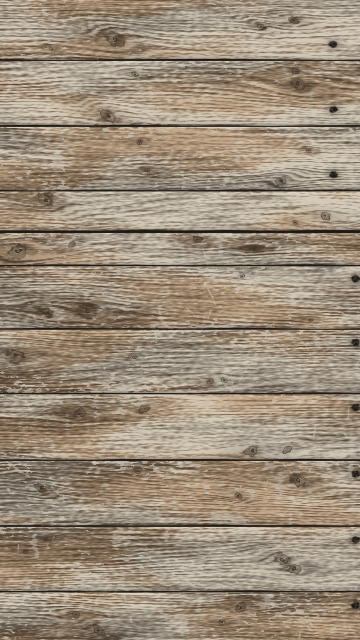
Write a WebGL 2 fragment shader that draws this texture.

```glsl
#version 300 es
precision highp float;
#define ASPECT 0.5625
#define SEAM_HALF 0.0012
#define WIDE_SEAM_HALF 0.0021
#define RING_DENSITY 165.0
#define RING_WARP 5.5
#define RING_CONTRAST 0.52
#define FIBRE_CONTRAST 0.46
#define BROAD_CONTRAST 0.75
#define BLEACH 0.60
#define KNOTS 4
#define SCRATCHES 50
#define SCREW_RADIUS 0.0050
uniform vec2 u_resolution;
out vec4 fragColor;

const vec3 UMBER = vec3(0.35, 0.28, 0.21), TAN = vec3(0.74, 0.635, 0.52);
const vec3 GREY = vec3(0.385, 0.355, 0.315), CREAM = vec3(0.815, 0.775, 0.705);
const vec3 CHALK = vec3(0.80, 0.775, 0.725), SHADOW = vec3(0.12, 0.10, 0.08);
// Plank boundaries, from the top down
const float EDGES[12] = float[12](-0.006, 0.094, 0.197, 0.298, 0.362, 0.415,
                                  0.514, 0.615, 0.719, 0.822, 0.9245, 1.027);

vec2 hash2(vec2 p) {
  vec3 q = fract(p.xyx * vec3(0.1031, 0.1030, 0.0973));
  q += dot(q, q.yzx + 33.33);
  return fract((q.xx + q.yz) * q.zy);
}
float gradientDot(vec2 cell, vec2 offset) {
  float angle = 6.28318 * hash2(cell).x;
  return dot(vec2(cos(angle), sin(angle)), offset);
}
float noise(vec2 p) {
  vec2 i = floor(p), f = fract(p), e = vec2(0.0, 1.0);
  vec2 u = f * f * f * (f * (f * 6.0 - 15.0) + 10.0);
  return 1.4 * mix(mix(gradientDot(i, f), gradientDot(i + e.yx, f - e.yx), u.x),
                   mix(gradientDot(i + e, f - e), gradientDot(i + 1.0, f - 1.0), u.x), u.y);
}
float fbm(vec2 p) {
  return 0.57 * noise(p) + 0.28 * noise(p * 2.1 + 17.0) + 0.15 * noise(p * 4.3 + 41.0);
}
float segmentDistance(vec2 d, vec2 along) {
  return length(d - along * clamp(dot(d, along) / dot(along, along), 0.0, 1.0));
}

void main() {
  float pixel = 1.0 / u_resolution.y, gap = 1.0;
  vec2 p = gl_FragCoord.xy / u_resolution * vec2(ASPECT, 1.0);
  p.y = 1.0 - p.y;
  // Plank index and distance to the nearest seam
  int row = 0;
  for (int i = 1; i < 11; i++) {
    float wobble = 0.0007 * noise(vec2(p.x * 9.0, float(i) * 7.3));
    float d = p.y - EDGES[i] + wobble;
    gap = min(gap, abs(d) - (i == 4 ? WIDE_SEAM_HALF : SEAM_HALF) - wobble);
    if (d > 0.0) row = i;
  }
  float id = float(row), top = EDGES[row], span = EDGES[row + 1] - top;
  vec2 seed = 60.0 * hash2(vec2(id + 3.0, 8.0));
  // Knots push the grain aside
  float grainY = p.y, knotCore = 0.0, knotRim = 0.0, knotStain = 0.0;
  for (int k = 0; k < KNOTS; k++) {
    vec2 h = hash2(vec2(id * 5.0 + 2.0, float(k) * 9.0 + 4.0));
    vec2 g = hash2(vec2(float(k) * 3.0 + 7.0, id * 11.0 + 1.0));
    float x = ASPECT * (k % 2 == 0 ? mix(0.02, 0.42, h.x) : mix(0.52, 0.93, h.x));
    float radius = mix(0.0026, 0.0105, g.x * g.x);
    vec2 d = p - vec2(x, top + span * mix(0.12, 0.88, h.y));
    d.y += d.x * (g.y - 0.5) * 0.9;
    float r = length(d * vec2(0.75, 1.0)) / radius + 0.45 * noise(d * 160.0 + h * 30.0);
    float reach = length(d * vec2(0.33, 1.0)) / radius;
    grainY -= d.y * 0.9 * exp(-0.16 * reach * reach);
    knotCore = max(knotCore, (1.0 - smoothstep(0.2, 1.0, r)) * (0.65 + 0.35 * sin(r * 11.0)));
    knotRim = max(knotRim, exp(-22.0 * (r - 1.0) * (r - 1.0)) * (0.75 + 0.5 * sign(d.y) * (h.x - 0.5)));
    knotStain = max(knotStain, exp(-0.2 * reach * reach));
  }
  // Growth rings and fine fibres
  vec2 grain = vec2(p.x, grainY);
  float phase = fract(grainY * RING_DENSITY + RING_WARP * noise(grain * vec2(1.7, 12.0) + seed)
                      + 0.3 * noise(grain * vec2(6.0, 50.0) + seed));
  float ring = smoothstep(0.0, 0.65, phase) * (1.0 - smoothstep(0.75, 1.0, phase)) - 0.45;
  ring *= 0.7 + 0.9 * noise(grain * vec2(3.0, 18.0) + seed.yx);
  float fibre = noise(vec2(grain.x * 12.0 + grainY * 31.0, grainY * 270.0) + seed)
              + 0.8 * noise(vec2(p.x * 95.0 + p.y * 67.0, p.y * 400.0 - p.x * 9.0));
  // Weathered wood tones
  float across = p.x / ASPECT - 0.6;
  float tone = 0.69 + RING_CONTRAST * ring + FIBRE_CONTRAST * fibre - 0.5 * across * across
             + BROAD_CONTRAST * fbm(p * vec2(2.6, 14.0) + seed.yx) + 0.2 * (seed.x / 60.0 - 0.5);
  float bleach = BLEACH + 2.1 * fbm(p * vec2(3.0, 12.0) + seed) + 0.45 * fibre
               + 0.25 * ring + 0.3 * across - 0.45 * knotStain + 0.2 * (seed.y / 60.0 - 0.5);
  tone = clamp(tone, 0.0, 1.04);
  bleach = smoothstep(0.0, 1.0, bleach);
  vec3 color = mix(mix(UMBER, TAN, tone), mix(GREY, CREAM, tone), bleach);
  // Chalky flakes, denser along plank edges, and smears on the lower planks
  float flake = fbm(p * vec2(75.0, 190.0) + seed) + 0.2 * fibre + 0.25 * exp(-gap * 130.0)
              + 0.3 * noise(p * vec2(7.0, 14.0));
  float smear = fbm(p * vec2(30.0, 14.0) + 9.0) + 0.2 * fibre + 0.1 * smoothstep(0.4, 0.9, p.y);
  color = mix(color, CHALK, 0.65 * smoothstep(0.32, 0.5, flake));
  color = mix(color, CHALK, 0.45 * smoothstep(0.32, 0.5, smear));
  // Scratches
  for (int i = 0; i < SCRATCHES; i++) {
    vec2 h = hash2(vec2(float(i) + 31.0, 5.0)), g = hash2(vec2(12.0, float(i) + 77.0));
    float angle = mix(0.6, 2.3, g.x);
    vec2 along = mix(0.012, 0.06, g.y * g.y) * vec2(cos(angle), sin(angle));
    vec2 d = p + 0.002 * noise(p * 40.0) - vec2(h.x * ASPECT, mix(0.32, 1.0, h.y));
    float worn = smoothstep(-0.3, 0.4, noise(p * 110.0 + h * 20.0));
    float stroke = 1.0 - smoothstep(0.0003, 0.0007 + pixel, segmentDistance(d, along));
    color = mix(color, CHALK, 0.55 * worn * stroke);
  }
  // Knot colour
  color *= 1.0 - 0.14 * knotStain;
  color = mix(color, UMBER * 0.65, 0.75 * knotRim);
  color = mix(color, UMBER * 0.55, 0.85 * knotCore);
  // Screws near the right end, absent on the two narrow planks
  if (row < 3 || row > 4) {
    vec2 place = row < 3 ? vec2(0.926, 0.75) : vec2(0.988, 0.21);
    vec2 d = p - vec2(place.x * ASPECT, top + place.y * span);
    float r = length(d * vec2(0.8, 1.0)) + 0.0012 * noise(d * 200.0 + seed);
    color *= 1.0 - 0.35 * exp(-r * r / (3.0 * SCREW_RADIUS * SCREW_RADIUS));
    color = mix(color, SHADOW, 1.0 - smoothstep(-pixel, pixel, r - SCREW_RADIUS));
    float glint = 1.0 - smoothstep(0.0, 0.0015 + pixel, abs(r - 0.5 * SCREW_RADIUS));
    color = mix(color, GREY, 0.6 * glint * smoothstep(-0.2, 0.5, noise(d * 300.0 + seed)));
  }
  // Plank edges lit above, shaded below, then dark seams
  float lower = smoothstep(0.3, 0.7, (p.y - top) / span);
  color *= 1.0 + mix(0.08, -0.28, lower) * exp(-max(gap, 0.0) * 380.0);
  color = mix(SHADOW, color, smoothstep(-0.6 * pixel, 0.6 * pixel, gap));
  fragColor = vec4(clamp(color, 0.0, 1.0), 1.0);
}
```
